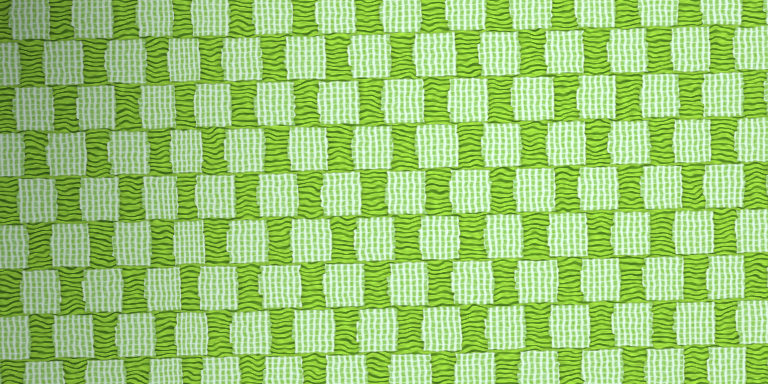
Write a WebGL 2 fragment shader that draws this texture.

```glsl
#version 300 es
precision highp float;
// Woven green cloth: staggered pale gridded patches between wavy horizontal yarns.
uniform vec2 u_resolution;
out vec4 outColor;

// Lengths are in canvas heights
const vec2 PITCH = vec2(0.1638, 0.1190);      // patch spacing
const vec2 FIRST_PATCH = vec2(0.078, 0.026);  // first centre, measured from top left
const vec2 HALF_PATCH = vec2(0.0490, 0.0560);
const float ROW_SLOPE = 0.021;
const float SIDE_STEP = 0.0065;               // bulge of the middle of a patch
const float PINCH = 0.025;                    // squeeze of one column
const vec2 THREADS = vec2(10.5, 8.5);         // pale threads per pitch
const float WARP_HALF = 0.21;                 // half widths, in thread spacings
const float WEFT_HALF = 0.12;
const float YARNS = 9.0;                      // green yarns per row
const float YARN_WAVE = 1.25;

const vec3 WHITE = vec3(0.87, 0.96, 0.90);
const vec3 PALE = vec3(0.64, 0.82, 0.59);
const vec3 LEAF = vec3(0.55, 0.78, 0.33);
const vec3 GREEN = vec3(0.60, 0.83, 0.25);
const vec3 MOSS = vec3(0.42, 0.64, 0.16);
const vec3 SHADOW = vec3(0.25, 0.41, 0.12);

float hash(vec2 p) {
    vec3 q = fract(p.xyx * vec3(0.1031, 0.1030, 0.0973));
    q += dot(q, q.yzx + 33.33);
    return fract((q.x + q.y) * q.z);
}

vec2 gradient(vec2 cell) {
    float angle = 6.2832 * hash(cell);
    return vec2(cos(angle), sin(angle));
}

// Gradient noise, roughly -0.7 to 0.7
float noise(vec2 p) {
    vec2 i = floor(p), f = p - i;
    vec2 u = f * f * f * (f * (f * 6.0 - 15.0) + 10.0);
    vec2 e = vec2(1.0, 0.0);
    float low = mix(dot(gradient(i), f), dot(gradient(i + e), f - e), u.x);
    float high = mix(dot(gradient(i + e.yx), f - e.yx), dot(gradient(i + 1.0), f - 1.0), u.x);
    return mix(low, high, u.y);
}

// Soft line repeated once per unit, centred on halves
float thread(float t, float halfWidth, float blur) {
    float d = abs(fract(t) - 0.5);
    return 1.0 - smoothstep(halfWidth - blur, halfWidth + blur, d);
}

// Cloth coordinates in pitches: sheared, sloped and pinched
vec2 clothSpace(vec2 p) {
    float down = 1.0 - p.y;
    float squeeze = smoothstep(0.40, 0.55, p.x) * (1.0 - smoothstep(0.6, 1.7, p.x));
    float x = p.x - down * mix(0.040, 0.014, 0.5 * p.x) + PINCH * squeeze;
    float y = down + ROW_SLOPE * (p.x - 1.04);
    vec2 wobble = 0.004 * vec2(noise(p * 9.0), noise(p * 9.0 + 40.0));
    return (vec2(x, y) - FIRST_PATCH + wobble) / PITCH + 0.5;
}

// Horizontal yarns that drift, part and cross
vec3 yarnColor(vec2 p, vec2 cloth) {
    float drift = YARN_WAVE * noise(vec2(p.x * 19.0, p.y * 13.0))
                + 0.45 * noise(vec2(p.x * 38.0, p.y * 42.0) + 17.0);
    float ply = cloth.y * YARNS + drift;
    float ridge = 0.5 + 0.5 * cos(6.2832 * ply);
    float fibre = noise(vec2(p.x * 55.0, p.y * 190.0) + 5.0);
    float opening = 0.5 + 0.8 * noise(p * vec2(24.0, 30.0) + 70.0) + 0.25 * (1.0 - smoothstep(0.0, 0.9, p.x));
    vec3 c = mix(MOSS, GREEN, smoothstep(0.08, 0.65, ridge + 0.35 * fibre));
    c = mix(c, SHADOW, (1.0 - smoothstep(0.0, 0.34, ridge)) * clamp(opening, 0.0, 1.0));
    return c * (1.0 + 0.16 * fibre);
}

// Pale grid over a green ground
vec3 gridColor(vec2 p, vec2 cloth, float px) {
    vec2 t = cloth * THREADS;
    t.x += 0.28 * noise(p * vec2(20.0, 45.0) + 11.0);
    t.y += 0.30 * noise(p * vec2(45.0, 20.0) + 23.0);
    vec2 blur = 0.10 + 0.4 * px * THREADS / PITCH;
    float wear = noise(p * vec2(70.0, 90.0) + 31.0);
    vec3 c = mix(LEAF, PALE, clamp(0.35 + 0.9 * wear, 0.0, 1.0));
    c = mix(c, MOSS, 0.30 * smoothstep(0.1, 0.5, noise(p * 110.0 + 3.0)));
    c = mix(c, WHITE, (0.62 + 0.3 * wear) * thread(t.y, WEFT_HALF, blur.y));
    return mix(c, WHITE, (0.90 + 0.2 * wear) * thread(t.x, WARP_HALF, blur.x));
}

void main() {
    float px = 1.0 / u_resolution.y;
    vec2 p = gl_FragCoord.xy * px;
    vec2 cloth = clothSpace(p);

    // Staggered cells, alternate rows shifted by half a pitch
    float row = floor(cloth.y);
    float shifted = cloth.x + 0.5 * mod(row, 2.0);
    vec2 cell = vec2(floor(shifted), row);
    vec2 q = (vec2(shifted, cloth.y) - cell - 0.5) * PITCH;
    float vary = hash(cell + 50.0) - 0.5;

    // Patch outline: stepped sides and frayed edges
    float middle = 1.0 - smoothstep(0.024, 0.029, abs(q.y + 0.012 * vary));
    float fray = 0.005 * noise(p * vec2(30.0, 85.0) + 9.0);
    float halfWidth = HALF_PATCH.x + 0.004 * vary + fray + SIDE_STEP * middle * (q.x < 0.0 ? 1.0 : 0.35);
    float halfHeight = HALF_PATCH.y + 0.004 * noise(p * vec2(45.0, 20.0) + 60.0);
    float edge = max(abs(q.x) - halfWidth, abs(q.y) - halfHeight);
    float patchMask = 1.0 - smoothstep(-0.0015 - 0.5 * px, 0.0015 + 0.5 * px, edge);

    vec3 color = yarnColor(p, cloth);
    color *= 1.0 - 0.20 * exp(-max(edge, 0.0) / 0.004);
    color = mix(color, gridColor(p, cloth, px), patchMask);

    // Shade toward the left and its upper corner, glow on the right
    float shade = mix(0.80, 1.02, smoothstep(-0.1, 0.85, p.x));
    shade -= 0.16 * exp(-3.0 * length(p - vec2(0.0, 1.0)));
    shade += 0.05 * exp(-3.0 * dot(p - vec2(1.35, 0.65), p - vec2(1.35, 0.65)));
    outColor = vec4(clamp(color * shade, 0.0, 1.0), 1.0);
}
```
